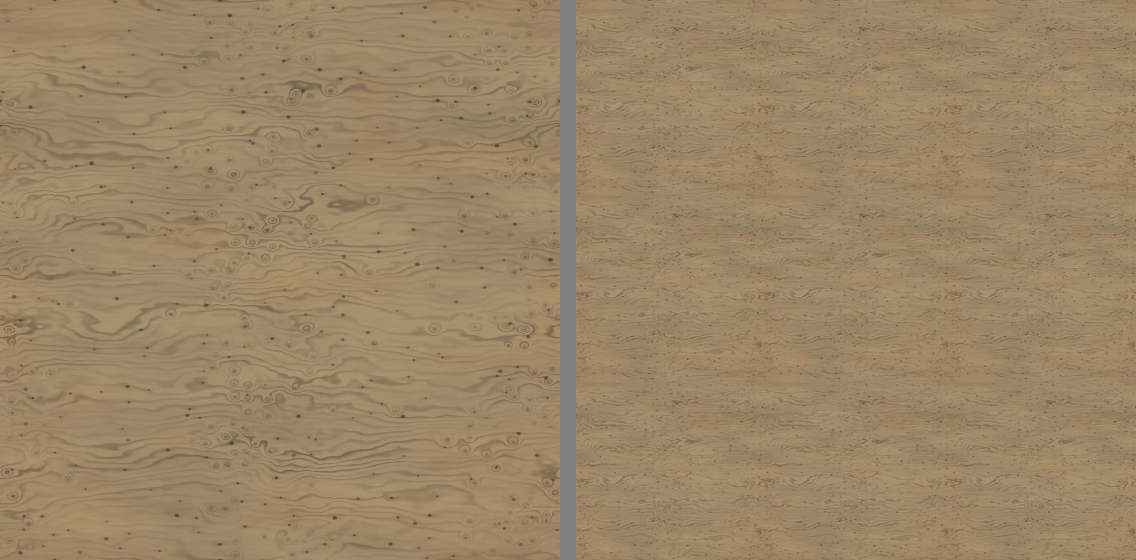
Left, the tile; right, the same tile 3 across and 3 down.
Give the GLSL for this texture, as a three.js fragment shader.

```glsl
// Pale, weathered wood veneer with horizontal grain, bands of small knots and dark pin holes.
varying vec2 vUv;

const float TAU = 6.2831853;

float hash(vec2 p) {
  return fract(sin(dot(p, vec2(127.1, 311.7))) * 43758.547);
}

// Value noise that wraps after a whole number of cells
float noise(vec2 uv, vec2 cells, float seed) {
  vec2 p = uv * cells;
  vec2 i = floor(p);
  vec2 f = fract(p);
  f = f * f * (3.0 - 2.0 * f);
  vec2 a = mod(i, cells) + seed;
  vec2 b = mod(i + 1.0, cells) + seed;
  return mix(mix(hash(a), hash(vec2(b.x, a.y)), f.x),
             mix(hash(vec2(a.x, b.y)), hash(b), f.x), f.y);
}

// Layered noise, centred on zero
float fbm(vec2 uv, vec2 cells, float seed) {
  float sum = 0.0;
  float amp = 0.5;
  for (int k = 0; k < 4; k++) {
    sum += amp * (noise(uv, cells, seed) - 0.5);
    cells *= 2.0;
    seed += 17.3;
    amp *= 0.5;
  }
  return sum;
}

// Two soft vertical bands per tile
float band(float u, float centre, float sharpness) {
  return pow(0.5 + 0.5 * cos(TAU * 2.0 * (u - centre)), sharpness);
}

// Knots: x lifts the grain into rings, y darkens the core
vec2 knots(vec2 uv) {
  vec2 cells = vec2(28.0, 40.0);
  vec2 home = floor(uv * cells);
  vec2 result = vec2(0.0);
  for (int y = -1; y <= 1; y++) {
    for (int x = -1; x <= 1; x++) {
      vec2 cell = home + vec2(float(x), float(y));
      vec2 id = mod(cell, cells);
      vec2 centre = (cell + 0.2 + 0.6 * vec2(hash(id + 3.1), hash(id + 8.7))) / cells;
      float wobble = 0.08 * (noise(centre, vec2(2.0, 6.0), 5.0) - 0.5);
      float chance = mix(0.035, 0.62, band(centre.x + wobble, 0.445, 3.0));
      float present = step(hash(id + 21.4), chance);
      float size = mix(0.6, 1.1, hash(id + 31.9));
      vec2 d = (uv - centre) / (vec2(0.0115, 0.0085) * size);
      float r2 = dot(d, d);
      float core = 0.26 * exp(-3.0 * r2) + 0.28 * exp(-22.0 * r2);
      result += present * vec2(2.2 * exp(-r2), core * mix(0.5, 1.1, hash(id + 44.2)));
    }
  }
  return result;
}

// Tiny dark pin holes with a faint streak along the grain
float pins(vec2 uv) {
  vec2 cells = vec2(20.0, 30.0);
  vec2 home = floor(uv * cells);
  float shade = 0.0;
  for (int y = -1; y <= 1; y++) {
    for (int x = -1; x <= 1; x++) {
      vec2 cell = home + vec2(float(x), float(y));
      vec2 id = mod(cell, cells);
      vec2 centre = (cell + vec2(hash(id + 51.3), hash(id + 62.8))) / cells;
      float present = step(hash(id + 73.6), 0.5);
      float radius = mix(0.0014, 0.0032, pow(hash(id + 84.5), 2.0));
      vec2 d = uv - centre;
      float dotShade = 1.0 - smoothstep(radius - 0.001, radius + 0.0014, length(d * vec2(0.85, 1.0)));
      vec2 s = d / vec2(0.011, 0.0022);
      float streak = 0.16 * exp(-dot(s, s));
      shade = max(shade, present * (dotShade * mix(0.35, 0.75, hash(id + 95.1)) + streak));
    }
  }
  return shade;
}

void main() {
  vec2 uv = vUv;
  vec2 knot = knots(uv);
  float swirl = band(uv.x + 0.1 * fbm(uv, vec2(2.0, 5.0), 11.0), 0.53, 2.0);

  // Growth rings: contours of a stretched, warped height field
  float rings = uv.y * 66.0
    + 7.5 * fbm(uv, vec2(5.0, 15.0), 2.0)
    + 4.5 * swirl * fbm(uv, vec2(14.0, 22.0), 29.0)
    + knot.x;
  float phase = fract(rings);
  float ringStrength = hash(vec2(mod(floor(rings), 66.0), 9.0));
  float line = smoothstep(0.35, 0.8, phase) * (1.0 - smoothstep(0.8, 1.0, phase));
  float patchy = smoothstep(0.2, 0.8, noise(uv, vec2(9.0, 38.0), 41.0));
  float grain = line * mix(0.1, 0.46, ringStrength) * mix(0.3, 1.0, patchy);
  grain *= 1.0 + 0.35 * swirl;

  // Broad stains and fine fibres
  float stain = 0.32 * fbm(uv, vec2(3.0, 9.0), 57.0) + 0.24 * fbm(uv, vec2(6.0, 34.0), 71.0);
  float fibre = 0.09 * (noise(uv, vec2(36.0, 240.0), 83.0) - 0.5)
    + 0.05 * (noise(uv, vec2(200.0, 256.0), 97.0) - 0.5);

  float shade = 0.04 + grain + stain + fibre + knot.y + pins(uv);
  shade = clamp(shade, -0.06, 0.95);

  vec3 paleWood = vec3(0.635, 0.555, 0.42);
  vec3 darkWood = vec3(0.335, 0.28, 0.225);
  vec3 color = mix(paleWood, darkWood, shade);

  // Warm, slightly rosy patches
  float warmth = smoothstep(0.55, 0.9, noise(uv, vec2(6.0, 14.0), 113.0));
  color += warmth * vec3(0.014, -0.008, -0.012);
  gl_FragColor = vec4(color, 1.0);
}
```
